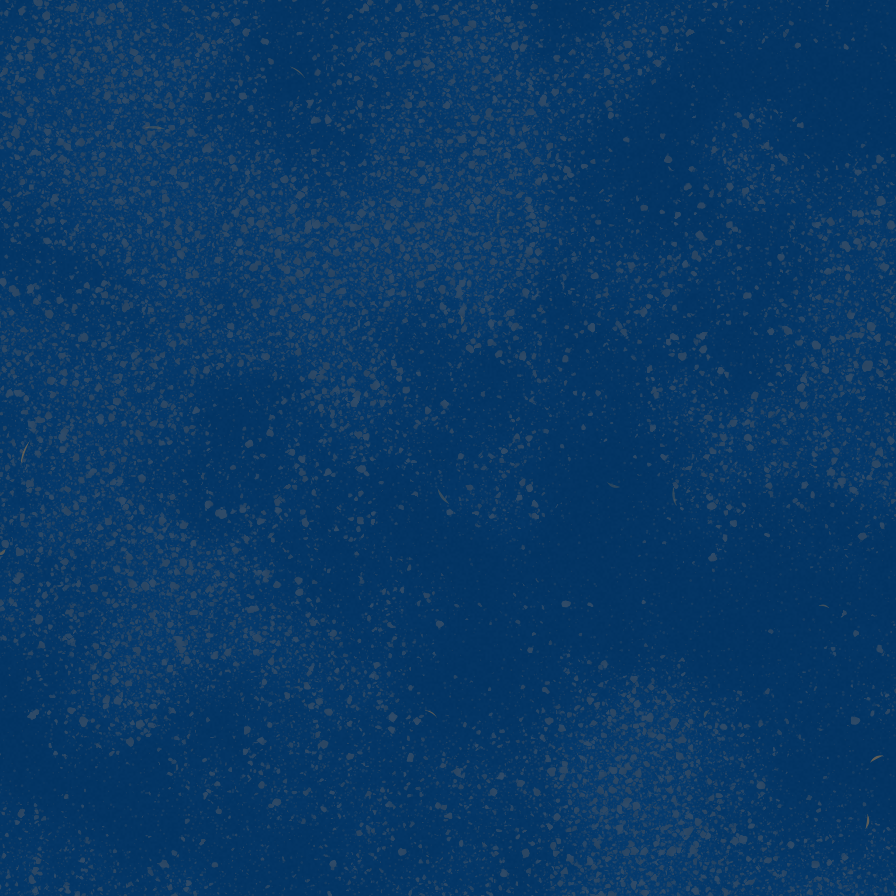
Write a Shadertoy shader that draws this texture.

```glsl
// Deep blue paper covered with uneven clouds of grey-blue speckles.
// Three grids of jittered grains are thinned by a soft density noise,
// then a handful of short tapered tan fibres is laid on top.

float hash(vec2 p) {
    vec3 q = fract(p.xyx * vec3(0.1031, 0.1030, 0.0973));
    q += dot(q, q.yzx + 33.33);
    return fract((q.x + q.y) * q.z);
}

vec2 hash2(vec2 p) {
    return vec2(hash(p + 17.3), hash(p + 91.7));
}

float noise(vec2 p) {
    vec2 i = floor(p), f = fract(p);
    f = f * f * (3.0 - 2.0 * f);
    return mix(mix(hash(i), hash(i + vec2(1, 0)), f.x),
               mix(hash(i + vec2(0, 1)), hash(i + vec2(1, 1)), f.x), f.y);
}

float clouds(vec2 p) {
    float sum = 0.0, weight = 0.5;
    for (int i = 0; i < 4; i++) {
        sum += weight * noise(p);
        p = mat2(0.8, 0.6, -0.6, 0.8) * p * 2.1 + 13.7;
        weight *= 0.53;
    }
    return sum / 0.98;
}

// Coverage by one grid of round grains; chance is the share of filled cells
float grains(vec2 uv, float cells, float chance, float pixel) {
    vec2 p = uv * cells, home = floor(p);
    float soft = 0.6 * pixel * cells, cover = 0.0;
    for (int y = -1; y <= 1; y++)
    for (int x = -1; x <= 1; x++) {
        vec2 cell = home + vec2(x, y);
        vec2 seed = cell + cells * 1.7;
        float size = hash(seed + 5.1);
        float radius = 0.16 + 0.3 * size * size;
        float d = length(p - cell - hash2(seed)) - radius;
        float present = step(hash(seed + 43.9), chance);
        cover = max(cover, present * (1.0 - smoothstep(-soft, soft, d)));
    }
    return cover;
}

// Coverage by one slightly bent fibre with pointed ends
float fibre(vec2 uv, float id, float pixel) {
    vec2 seed = vec2(id * 7.31, id * 3.17 + 2.0);
    float angle = 6.2832 * hash(seed + 8.0);
    vec2 along = vec2(cos(angle), sin(angle));
    vec2 d = uv - hash2(seed);
    vec2 q = vec2(dot(d, along), dot(d, vec2(-along.y, along.x)));
    float halfLength = mix(0.005, 0.015, hash(seed + 21.0));
    float t = q.x / halfLength;
    q.y += 0.0016 * t * t;
    float width = mix(0.0006, 0.0017, hash(seed + 31.0)) * (1.0 - t * t);
    float edge = abs(q.y) - width;
    return (1.0 - smoothstep(-0.6 * pixel, 0.6 * pixel, edge)) * step(abs(t), 1.0);
}

void mainImage(out vec4 fragColor, in vec2 fragCoord) {
    float pixel = 1.0 / iResolution.y;
    vec2 uv = fragCoord * pixel;

    // Blue ground, a little brighter under the dense clouds
    float cloud = clouds(uv * 5.0 + 3.4);
    float density = smoothstep(0.22, 0.84, cloud);
    vec3 color = mix(vec3(0.012, 0.207, 0.393), vec3(0.02, 0.232, 0.435), density);
    color += 0.012 * (noise(uv * 420.0) - 0.5);

    // Ragged grain outlines from a small warp of the plane
    vec2 warp = vec2(noise(uv * 260.0), noise(uv * 260.0 + 57.0)) - 0.5;
    vec2 ragged = uv + 0.0034 * warp;

    // Coarse, middle and dust-sized grains
    float coarse = grains(ragged, 98.0, 0.75 * density, pixel);
    float middle = grains(ragged + 0.37, 175.0, 0.85 * density, pixel);
    float dust = grains(uv + 0.71, 300.0, 0.08 + 0.95 * density, pixel);
    float cover = max(max(0.95 * coarse, 0.82 * middle), 0.42 * dust);
    vec3 speckle = vec3(0.182, 0.287, 0.398) + 0.03 * (noise(uv * 130.0) - 0.5);
    color = mix(color, speckle, cover);

    // Sparse fibres, some bold and some faint
    for (int i = 0; i < 14; i++) {
        float id = float(i) + 1.0;
        float strength = mix(0.25, 0.9, hash(vec2(id, 4.6)));
        color = mix(color, vec3(0.43, 0.39, 0.33), strength * fibre(uv, id, pixel));
    }

    fragColor = vec4(color, 1.0);
}
```
